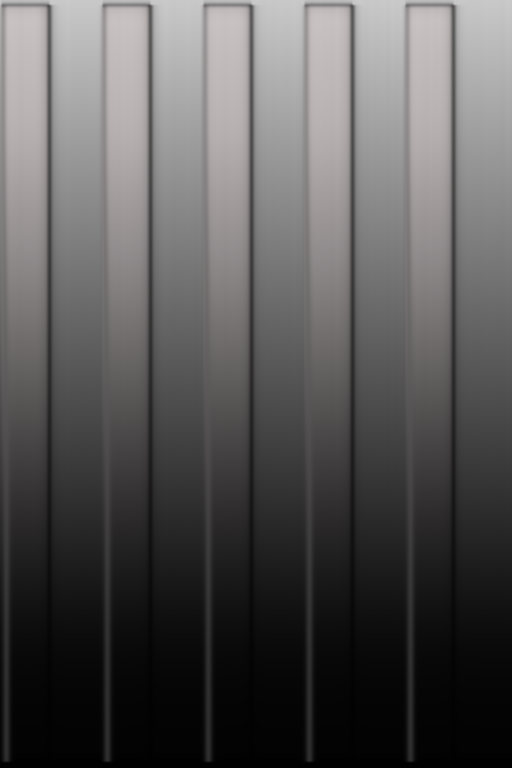
A WebGL 2 fragment shader for this pattern:

```glsl
#version 300 es
precision highp float;
// Five tall inset slats over a backdrop that fades from light grey to black.
// Each slat has a warm tint, a soft dark right edge and top lip, and a grey
// left bevel that reads as a shadow near the top and a glint near the bottom.

uniform vec2 u_resolution;
out vec4 outColor;

const float SLAT_COUNT = 5.0;
const float PERIOD = 0.1973;        // slat spacing, in canvas widths
const float LEAD = 0.02;            // room left of a slat for its soft edge
const float SLAT_LEFT = 0.003;
const float SLAT_RIGHT = 0.0965;
const float SLAT_TOP = 0.0065;      // depth from the top, in canvas heights
const float SLAT_BOTTOM = 0.992;
const float TOP_GREY = 0.785;
const float FADE_RATE = 0.93;
const float TOE = 0.006;            // softness of the fade into black
const vec3 SLAT_TINT = vec3(1.025, 0.99, 0.995);
const vec3 BEVEL_GREY = vec3(0.345, 0.34, 0.34);
const float SLAT_GLOW = 0.07;
const float GRAIN = 0.008;

float hash(float n) {
  return fract(sin(n * 127.1) * 4375.85);
}

float valueNoise(float x) {
  float f = fract(x);
  return mix(hash(floor(x)), hash(floor(x) + 1.0), f * f * (3.0 - 2.0 * f));
}

// Soft line of half width w around zero
float softLine(float d, float w) {
  return exp(-d * d / (w * w));
}

float band(float x, float lo, float hi, float soft) {
  return smoothstep(lo - soft, lo + soft, x) * (1.0 - smoothstep(hi - soft, hi + soft, x));
}

// Nearly linear fade with a rounded toe
float backdrop(float depth) {
  float ramp = TOP_GREY - FADE_RATE * depth;
  return 0.5 * (ramp + sqrt(ramp * ramp + TOE));
}

void main() {
  vec2 uv = gl_FragCoord.xy / u_resolution;
  float depth = 1.0 - uv.y;
  float slat = clamp(floor((uv.x + LEAD) / PERIOD), 0.0, SLAT_COUNT - 1.0);
  float x = uv.x - slat * PERIOD;

  // Backdrop with faint vertical streaks
  float grey = backdrop(depth) * (1.0 - 0.8 * smoothstep(0.975, 1.0, depth));
  grey *= 1.0 + GRAIN * (2.0 * valueNoise(uv.x * 120.0) - 1.0);
  vec3 color = vec3(grey);

  // Slat face, brightest relative to the backdrop in the upper half
  float rows = band(depth, SLAT_TOP, SLAT_BOTTOM, 0.002);
  float face = band(x, SLAT_LEFT, SLAT_RIGHT, 0.003) * rows;
  float glow = SLAT_GLOW * smoothstep(0.0, 0.2, depth) * (1.0 - smoothstep(0.3, 0.72, depth));
  color = mix(color, (color + glow) * SLAT_TINT, face);

  // Left bevel drifts inward and widens on the way down
  float bevelX = mix(0.006, 0.0125, smoothstep(0.1, 0.7, depth));
  float bevelWidth = mix(0.006, 0.0075, depth);
  float bevel = softLine(x - bevelX, bevelWidth) * rows;
  color = mix(color, BEVEL_GREY, bevel * mix(0.4, 0.52, depth));

  // Right edge: dark core with a wider halo
  float edge = x - SLAT_RIGHT;
  float shade = 0.42 * softLine(edge, 0.005) + 0.12 * softLine(edge, 0.014);
  color *= 1.0 - shade * rows;

  // Top lip with a short shadow beneath it
  float columns = band(x, SLAT_LEFT, SLAT_RIGHT, 0.003);
  float lip = 0.28 * softLine(depth - SLAT_TOP, 0.003) + 0.07 * softLine(depth - SLAT_TOP, 0.012);
  color *= 1.0 - lip * columns;

  outColor = vec4(clamp(color, 0.0, 1.0), 1.0);
}
```
